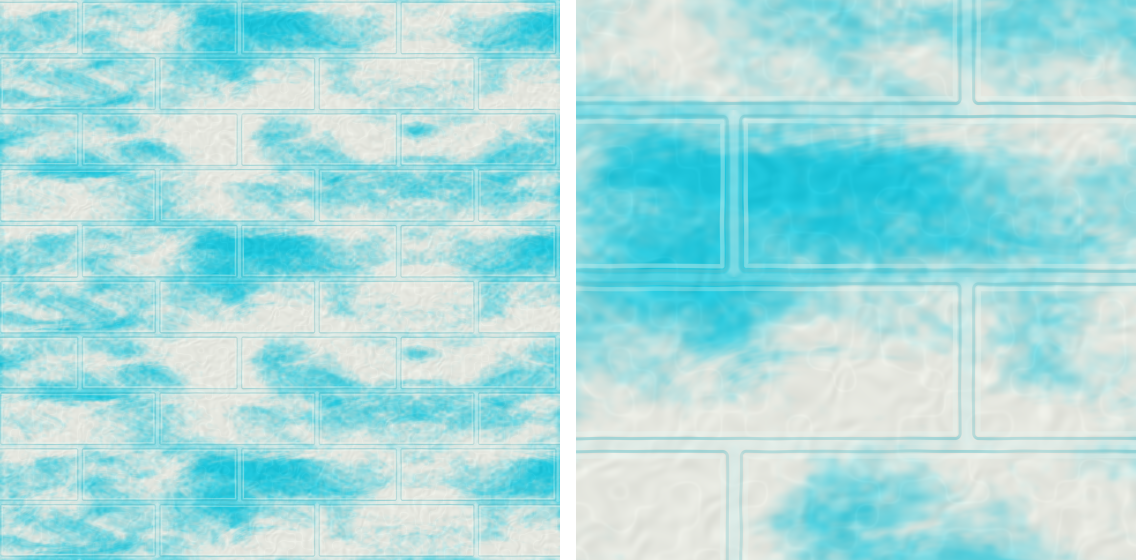
Left, the full canvas; right, a detail of the centre.
This texture is drawn by a WebGL 1 fragment shader. Its source:

```glsl
precision highp float;
// Embossed brick panel, ten half-offset courses, stained with turquoise dye.
// The dye is fractal noise that repeats every four courses and mirrors near
// the right; a meandering band steers it. Box distances draw brick outlines.
uniform vec2 u_resolution;

float hash(vec2 p) {
  return fract(sin(dot(p, vec2(127.1, 311.7))) * 43758.5453);
}

// Value noise whose lattice wraps vertically after the given cell count.
float noise(vec2 p, float period) {
  vec2 i = floor(p), f = fract(p);
  f = f * f * (3.0 - 2.0 * f);
  float y0 = floor(mod(i.y + 0.5, period));
  float y1 = floor(mod(i.y + 1.5, period));
  return mix(mix(hash(vec2(i.x, y0)), hash(vec2(i.x + 1.0, y0)), f.x),
             mix(hash(vec2(i.x, y1)), hash(vec2(i.x + 1.0, y1)), f.x), f.y);
}

float fbm(vec2 p, float period) {
  float sum = 0.0, amp = 0.473;
  for (int k = 0; k < 5; k++) {
    sum += amp * noise(p, period);
    p = p * 2.0 + vec2(17.0, 0.0);
    period *= 2.0;
    amp *= 0.55;
  }
  return sum;
}

float bell(float x, float width) {
  return exp(-x * x / (width * width));
}

// Signed distance to a rounded brick, negative inside.
float brickDistance(vec2 p, vec2 halfSize, float radius) {
  vec2 q = abs(p) - halfSize + radius;
  return length(max(q, 0.0)) + min(max(q.x, q.y), 0.0) - radius;
}

// Antialiased stroke around distance zero.
float stroke(float d, float halfWidth, float px) {
  return 1.0 - smoothstep(max(halfWidth - px, 0.0), halfWidth + px, abs(d));
}

// Dye strength; v counts courses within one four-course repeat.
float dyeAmount(vec2 p, float v) {
  float x = 0.745 - abs(p.x - 0.745);
  float wobble = noise(vec2(x * 11.0, v * 3.0), 12.0) - 0.5;
  vec2 q = vec2(x * 10.0 + wobble * 0.8, v * 2.0 + wobble * 0.8);
  float streaks = 0.425 + (fbm(q, 8.0) - 0.5) * mix(1.35, 1.15, x);
  // Main stain winds through the courses, with cream to its right.
  float center = 0.31 + 0.1 * cos(1.5708 * (v - 0.8)) + wobble * 0.09;
  float band = bell(x - center, 0.08) * (0.75 + 0.25 * cos(1.5708 * (v - 0.2)));
  float gap = bell(x - center - 0.17, 0.09) * (0.5 - 0.5 * cos(1.5708 * (v - 0.45)));
  float patches = bell(x - 0.03, 0.07) * (0.5 + 0.5 * cos(1.5708 * (v - 1.0)));
  float second = bell(x - 0.5, 0.065) * bell(mod(v + 1.5, 4.0) - 1.95, 0.4);
  float aging = noise(p * vec2(8.0, 17.0) + 40.0, 512.0) - 0.5;
  float speckle = noise(p * vec2(150.0, 170.0), 512.0) - 0.5;
  float dye = streaks + 0.31 * band - 0.12 * gap + 0.2 * patches + 0.28 * second;
  return dye + 0.09 * aging + 0.14 * speckle;
}

void main() {
  vec2 uv = gl_FragCoord.xy / u_resolution;
  vec2 p = vec2(uv.x, 1.0 - uv.y);
  float px = 0.7 / min(u_resolution.x, u_resolution.y);

  // Running bond: each course is 0.0997 high, each brick 0.2845 wide.
  float v = p.y / 0.0997;
  float course = floor(v);
  float odd = mod(course, 2.0);
  float along = (p.x - mix(0.143, -0.003, odd)) / 0.2845;
  vec2 local = (fract(vec2(along, v)) - 0.5) * vec2(0.2845, 0.0997);
  local += 0.0006 * (vec2(noise(p * 60.0, 512.0), noise(p * 60.0 + 90.0, 512.0)) - 0.5);
  vec2 edge = abs(local) - vec2(0.1382, 0.046);
  float d = brickDistance(local, vec2(0.1382, 0.046), 0.003);
  float joint = smoothstep(-0.003, 0.002, d);
  float level = smoothstep(-0.003, 0.003, edge.y - edge.x);

  // Dye gathers unevenly in the level joints and at the rim of the sheet.
  float rim = min(min(p.x, 1.0 - p.x), min(p.y, 1.0 - p.y));
  float pooling = noise(p * vec2(16.0, 30.0), 512.0);
  float dye = dyeAmount(p, v) + joint * mix(0.06, 0.24, level) * (pooling - 0.15);
  dye += 0.12 * (1.0 - smoothstep(0.0, 0.012, rim));
  dye += 0.04 * (hash(vec2(floor(along), course)) - 0.5);
  float stain = smoothstep(0.2, 1.0, dye);
  vec3 cream = vec3(0.9, 0.907, 0.878);
  vec3 turquoise = vec3(0.12, 0.775, 0.86);
  vec3 color = mix(cream, turquoise, stain);

  // Crinkled surface, lit from the upper left.
  vec2 g = p * 120.0 + 2.0 * noise(p * 50.0, 512.0);
  float relief = noise(g, 512.0) - noise(g + vec2(0.45, 0.5), 512.0);
  float crease = bell(noise(p * 75.0 + 30.0, 512.0) - 0.5, 0.07);
  color += 0.052 * relief + 0.02 * (crease - 0.3);

  // Pale joint between fine outlines, then a soft inner bevel.
  float wear = 0.55 + 0.45 * noise(p * vec2(25.0, 35.0) + 70.0, 512.0);
  color = mix(color, vec3(0.8, 0.93, 0.93), mix(0.45, 0.3, level) * smoothstep(0.0, 0.0025, d));
  float outline = wear * stroke(d, 0.0009, px);
  color = mix(color, vec3(0.43, 0.77, 0.8), mix(0.42, 0.62, level) * outline);
  color = mix(color, vec3(0.9, 0.96, 0.94), 0.45 * wear * stroke(d + 0.003, 0.0013, px));
  gl_FragColor = vec4(clamp(color, 0.0, 1.0), 1.0);
}
```
